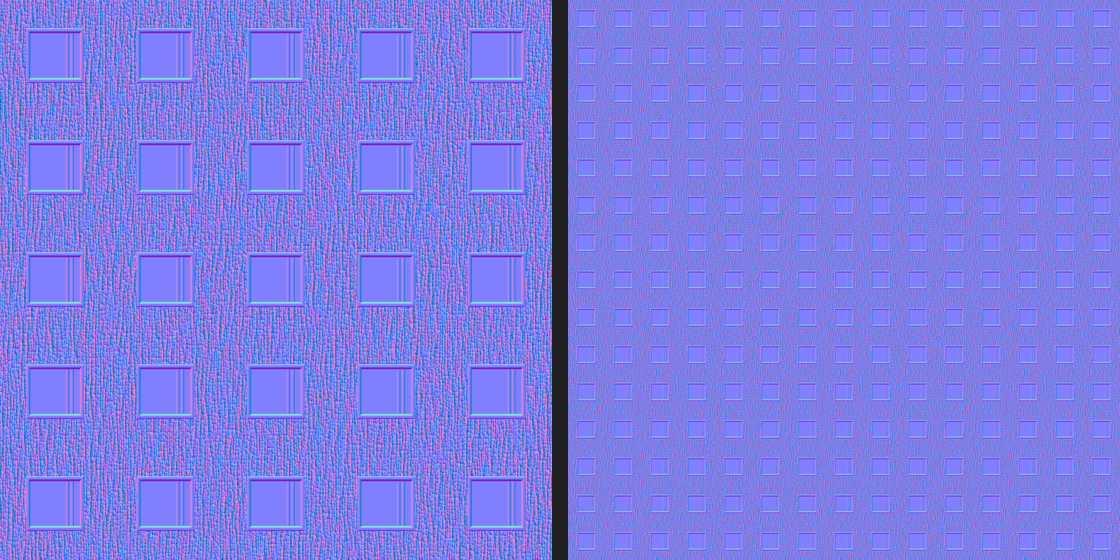
Left, the tile; right, the same tile 3 across and 3 down.
A Shadertoy shader for this texture map:

```glsl
const float TAU = 6.2831853;

vec2 hash2(vec2 p) {
    vec3 q = fract(p.xyx * vec3(.1031, .1030, .0973));
    q += dot(q, q.yzx + 33.33);
    return fract((q.xx + q.yz) * q.zy);
}

// Wrapped cellular noise: offset from the nearest point, the slope of a dome
vec2 cellSlope(vec2 uv, vec2 grid) {
    vec2 p = uv * grid, cell = floor(p), nearest = vec2(9.);
    for (int j = -1; j <= 1; j++)
    for (int i = -1; i <= 1; i++) {
        vec2 c = cell + vec2(i, j);
        vec2 r = p - c - .05 - .9 * hash2(mod(c, grid));
        if (dot(r, r) < dot(nearest, nearest)) nearest = r;
    }
    return nearest;
}

// Rough wall: fine, nearly straight vertical fibres broken up by small beads
vec2 wallTilt(vec2 uv) {
    vec2 p = uv;
    p.x += .0007 * sin(TAU * (9. * uv.y + 4. * uv.x))
         + .0003 * sin(TAU * (23. * uv.y - 17. * uv.x));
    vec2 fibre = cellSlope(p, vec2(226., 27.));
    vec2 bead = cellSlope(p, vec2(220., 180.));
    return vec2(2.6 * fibre.x + .9 * bead.x - .02, .75 * bead.y - .02);
}

float line(float d, float halfWidth) {
    return 1. - smoothstep(halfWidth * .5, halfWidth * 1.5, abs(d));
}

float boxEdge(vec2 p, vec2 halfSize) {
    vec2 d = abs(p) - halfSize;
    return max(d.x, d.y);
}

// Tilt along the rim of a raised box, mitred at the corners
vec2 bevel(vec2 p, vec2 halfSize, float halfWidth) {
    vec2 d = abs(p) - halfSize;
    vec2 facing = d.x > d.y ? vec2(-sign(p.x), 0.) : vec2(0., sign(p.y));
    return facing * line(max(d.x, d.y), halfWidth);
}

vec3 normalColour(vec2 uv) {
    vec2 p = fract(uv * 5.) - vec2(.499, .504);
    vec2 frame = vec2(.256, .239), pane = vec2(.231, .2075);

    // Frame rim and recessed pane
    vec2 tilt = vec2(.55, .95) * bevel(p, frame, .0042);
    tilt -= vec2(1.2, 1.7) * bevel(p, pane, .0068);

    // Upright slats near the right side of the pane
    float inside = 1. - smoothstep(-.012, -.008, boxEdge(p, pane));
    for (int i = 0; i < 4; i++) {
        float side = i % 2 == 0 ? .85 : -1.1;
        tilt.x += inside * side * line(p.x - .103 - .021 * float(i), .0042);
    }

    float wall = smoothstep(.003, .007, boxEdge(p, frame));
    tilt += wall * wallTilt(uv);
    return .5 + .5 * normalize(vec3(tilt, 1.));
}

void mainImage(out vec4 fragColor, in vec2 fragCoord) {
    vec3 colour = vec3(0.);
    // Nine samples per pixel smooth the fine grain
    for (int k = 0; k < 9; k++) {
        vec2 offset = (vec2(k % 3, k / 3) - 1.) * .36;
        colour += normalColour((fragCoord + offset) / iResolution.xy);
    }
    fragColor = vec4(colour / 9., 1.);
}
```
